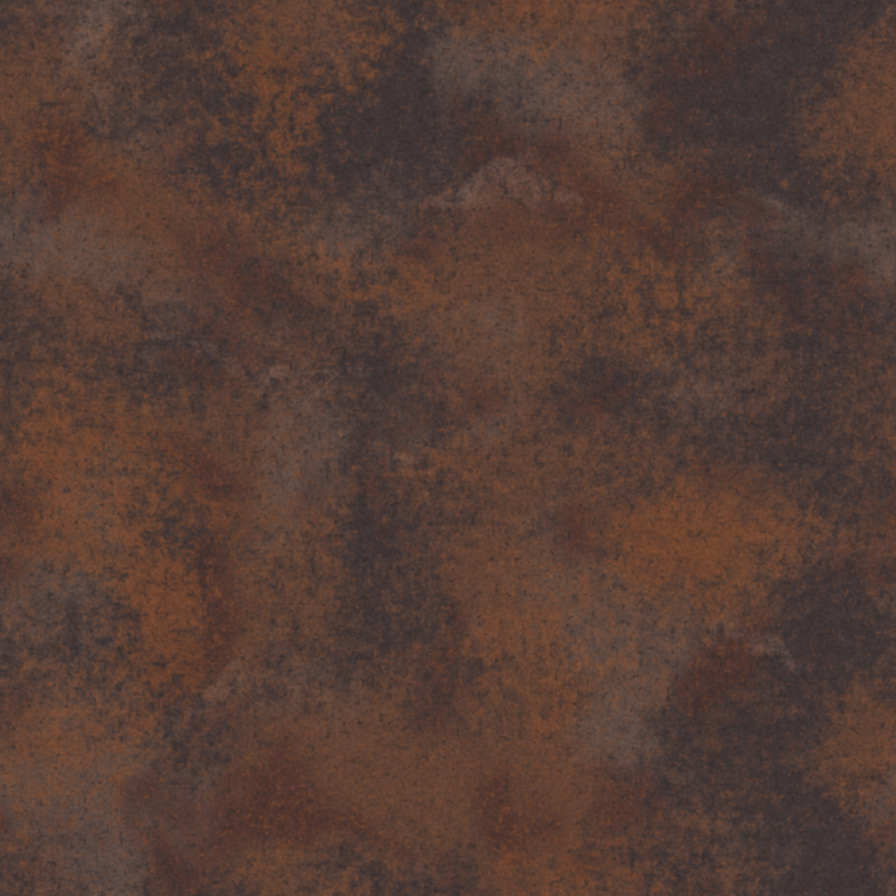
A WebGL 2 fragment shader for this texture:

```glsl
#version 300 es
precision highp float;
// Weathered rusty metal: soft clouds of slate, rust, ember, maroon and haze,
// each broken up by fine mottling, then covered with specks and pits.
// All layers are sums of gradient noise that wraps on the unit square.

uniform vec2 u_resolution;
out vec4 fragColor;

const vec3 SLATE  = vec3(0.255, 0.213, 0.213);
const vec3 RUST   = vec3(0.385, 0.262, 0.208);
const vec3 EMBER  = vec3(0.475, 0.280, 0.175);
const vec3 MAROON = vec3(0.290, 0.185, 0.170);
const vec3 HAZE   = vec3(0.385, 0.312, 0.283);
const vec3 PALE   = vec3(0.480, 0.385, 0.340);

uint scramble(uint n) {
  n = n * 747796405u + 2891336453u;
  n = ((n >> ((n >> 28u) + 4u)) ^ n) * 277803737u;
  return (n >> 22u) ^ n;
}

// Unit gradient of a lattice point, wrapped to the period
vec2 gradient(vec2 cell, vec2 period, uint seed) {
  uvec2 c = uvec2(mod(cell, period));
  uint h = scramble(c.x + scramble(c.y + scramble(seed)));
  float angle = float(h >> 8u) / 16777216.0 * 6.2831853;
  return vec2(cos(angle), sin(angle));
}

// Gradient noise with a whole number of cells across the tile
float noise(vec2 uv, vec2 period, uint seed) {
  vec2 p = uv * period;
  vec2 i = floor(p), f = p - i;
  vec2 w = f * f * f * (f * (f * 6.0 - 15.0) + 10.0);
  vec2 e = vec2(1.0, 0.0);
  float a = dot(gradient(i, period, seed), f);
  float b = dot(gradient(i + e.xy, period, seed), f - e.xy);
  float c = dot(gradient(i + e.yx, period, seed), f - e.yx);
  float d = dot(gradient(i + e.xx, period, seed), f - e.xx);
  return mix(mix(a, b, w.x), mix(c, d, w.x), w.y);
}

// Octaves are shifted so that their lattices do not line up
float fbm(vec2 uv, vec2 period, int octaves, float gain, uint seed) {
  float sum = 0.0, amp = 1.0;
  for (int i = 0; i < octaves; i++) {
    sum += amp * noise(uv, period, seed + uint(i));
    uv += vec2(0.137, 0.291);
    period *= 2.0;
    amp *= gain;
  }
  return sum;
}

// Cover the base with a tint where the field exceeds a soft threshold
vec3 stain(vec3 base, vec3 tint, float field, float low, float high, float opacity) {
  return mix(base, tint, opacity * smoothstep(low, high, field));
}

void main() {
  vec2 uv = gl_FragCoord.xy / u_resolution;

  // Bent coordinates for the clouds
  vec2 bend = vec2(fbm(uv, vec2(4.0), 3, 0.5, 11u), fbm(uv, vec2(4.0), 3, 0.5, 23u));
  vec2 p = uv + 0.06 * bend;

  // Fine mottling shared by the layers, and the finest grain
  float mottle = fbm(uv, vec2(56.0), 3, 0.8, 31u);
  float grain = noise(uv, vec2(230.0), 41u);

  // Slate and rust ground
  float ground = fbm(p, vec2(4.0), 6, 0.56, 53u) + 0.32 * mottle;
  vec3 color = mix(SLATE, RUST, smoothstep(-0.5, 0.38, ground));

  // Broad stains
  float haze = fbm(p, vec2(5.0), 5, 0.5, 67u) + 0.1 * mottle;
  float maroon = fbm(p, vec2(6.0), 5, 0.55, 79u) + 0.25 * mottle;
  float ember = fbm(p, vec2(4.0), 6, 0.55, 97u) + 0.3 * ground + 0.35 * mottle;
  color = stain(color, HAZE, haze, -0.05, 0.6, 0.7);
  color = stain(color, MAROON, maroon, 0.05, 0.65, 0.65);
  color = stain(color, EMBER, ember, 0.1, 0.85, 0.6);

  // Faint pale wisps, longer than they are high
  float wisp = fbm(uv + 0.1 * bend, vec2(3.0, 11.0), 4, 0.5, 113u) + 0.15 * mottle;
  color = stain(color, PALE, wisp, 0.42, 0.85, 0.5);

  // Rust specks, dark pits and rare light chips
  float specks = fbm(uv, vec2(120.0), 2, 0.7, 131u) + 0.2 * ground;
  float pits = fbm(uv, vec2(100.0), 2, 0.8, 149u) - 0.15 * ground;
  float chips = noise(uv, vec2(140.0), 163u);
  color = stain(color, EMBER, specks, 0.2, 0.6, 0.4);
  color = stain(color, SLATE * 0.85, pits, 0.2, 0.65, 0.45);
  color = stain(color, PALE, chips, 0.56, 0.7, 0.45);

  color *= 1.0 + 0.13 * grain + 0.07 * mottle;
  fragColor = vec4(color, 1.0);
}
```
